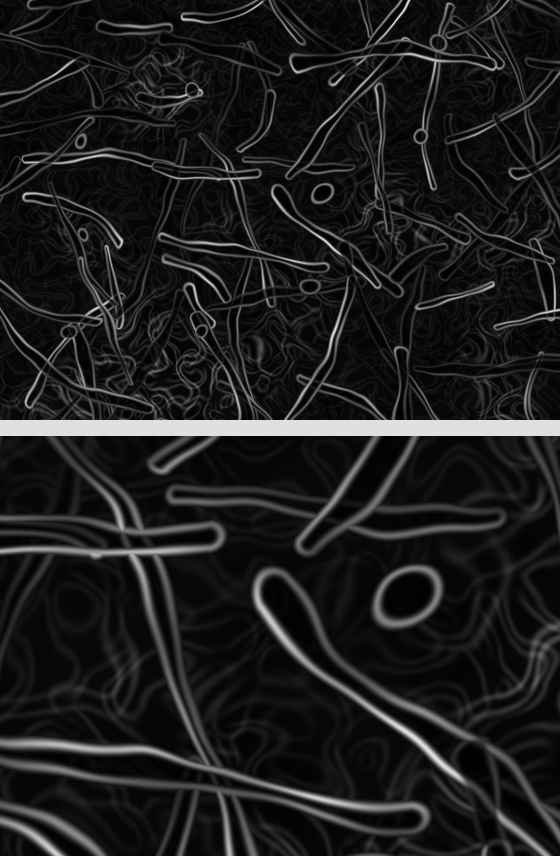
Top: the whole. Bottom: its middle third, enlarged.
Write a Shadertoy shader that draws this texture.

```glsl
// Glowing outlines of tangled fibres on black, like an edge-detected micrograph.
// Bent capsules are stacked and drawn as soft double lines; small rings and
// contour lines of gradient noise fill the gaps with faint curls.

const float LINE_WIDTH = 0.0034;
const int FIBRE_COUNT = 74;
const int RING_COUNT = 9;

float hash(vec2 p) {
    return fract(sin(dot(p, vec2(127.1, 311.7))) * 43758.5453);
}

vec2 gradientAt(vec2 cell) {
    float angle = 6.2832 * hash(cell);
    return vec2(cos(angle), sin(angle));
}

// Gradient noise, roughly -0.7 to 0.7
float noise(vec2 p) {
    vec2 i = floor(p), f = fract(p);
    vec2 u = f * f * f * (f * (f * 6.0 - 15.0) + 10.0);
    vec2 e = vec2(0.0, 1.0);
    float low = mix(dot(gradientAt(i), f),
                    dot(gradientAt(i + e.yx), f - e.yx), u.x);
    float high = mix(dot(gradientAt(i + e.xy), f - e.xy),
                     dot(gradientAt(i + e.yy), f - e.yy), u.x);
    return mix(low, high, u.y);
}

vec2 warp(vec2 p, float frequency, float amount) {
    vec2 q = p * frequency;
    return p + amount * vec2(noise(q + 17.3), noise(q + 71.9));
}

vec2 rotate(vec2 p, float angle) {
    float c = cos(angle), s = sin(angle);
    return vec2(c * p.x + s * p.y, c * p.y - s * p.x);
}

float softLine(float d, float width) {
    return exp(-d * d / (width * width));
}

// Evenly scattered point number i, reaching a little past the canvas
vec2 scatter(float i, float aspect, float margin) {
    vec2 u = fract(0.37 + i * vec2(0.7549, 0.5698));
    return mix(vec2(-margin), vec2(aspect, 1.0) + margin, u);
}

// Distance to a parabolic arc along x, from -halfLength to halfLength
float arcDistance(vec2 p, float halfLength, float bend) {
    float x = clamp(p.x, -halfLength, halfLength);
    float slope = 2.0 * bend * x;
    float across = (p.y - bend * x * x) * inversesqrt(1.0 + slope * slope);
    return length(vec2(p.x - x, across));
}

// Level lines of noise with constant width, brighter where it is steep
float contours(vec2 p, float frequency, float level, float width) {
    float e = 0.001;
    float n = noise(p * frequency);
    vec2 slope = vec2(noise((p + vec2(e, 0.0)) * frequency) - n,
                      noise((p + vec2(0.0, e)) * frequency) - n) / e;
    float steepness = length(slope);
    float d = (abs(n) - level) / max(steepness, 0.1 * frequency);
    return softLine(d, width) * smoothstep(0.1, 1.3, steepness / frequency);
}

// Stacks one fibre on the light below: dims its inside, adds its outline
float addFibre(float light, vec2 p, float id, float aspect, float fade) {
    vec2 q = p - scatter(id, aspect, 0.05);
    float angle = 0.35 + 3.6 * (hash(vec2(id, 1.0)) - 0.5);
    float halfLength = mix(0.06, 0.24, hash(vec2(id, 2.0)));
    float bend = (hash(vec2(id, 3.0)) - 0.5) * 0.45 / halfLength;
    float radius = mix(0.005, 0.013, hash(vec2(id, 4.0)));
    float strength = mix(0.22, 0.8, hash(vec2(id, 5.0)));

    q = rotate(q, angle);
    radius *= 1.0 + 0.35 * sin(q.x * 25.0 + id);
    float d = arcDistance(q, halfLength, bend) - radius;
    float side = sign(hash(vec2(id, 6.0)) - 0.5);
    float shading = 0.82 + 0.18 * side * clamp((q.y - bend * q.x * q.x) / radius, -1.0, 1.0);
    float inside = smoothstep(0.002, -0.004, d);
    float outline = strength * shading * fade * softLine(d, LINE_WIDTH);
    return max(light * (1.0 - 0.65 * inside), outline);
}

float addRing(float light, vec2 p, float id, float aspect) {
    vec2 q = p - scatter(id + 140.0, aspect, -0.1);
    float radius = mix(0.011, 0.021, hash(vec2(id, 8.0)));
    float d = length(q) - radius;
    float inside = smoothstep(0.002, -0.004, d);
    float outline = mix(0.35, 0.65, hash(vec2(id, 9.0))) * softLine(d, LINE_WIDTH);
    return max(light * (1.0 - 0.8 * inside), outline);
}

void mainImage(out vec4 fragColor, in vec2 fragCoord) {
    vec2 p = fragCoord / iResolution.y;
    float aspect = iResolution.x / iResolution.y;
    vec2 wavy = warp(warp(p, 5.0, 0.035), 17.0, 0.008);

    // Faint curls everywhere, stronger tangles in patches
    vec2 curled = warp(p, 13.0, 0.03);
    float patches = smoothstep(-0.1, 0.45, noise(p * 3.5 + 5.2));
    float light = 0.022 + 0.02 * noise(p * 9.0);
    light += mix(0.05, 0.17, patches) * contours(curled, 24.0, 0.14, LINE_WIDTH);
    light += mix(0.04, 0.3, patches) * contours(curled + 3.7, 13.0, 0.1, LINE_WIDTH);

    // Fibres, with brightness drifting along their length
    float fade = clamp(0.85 + 0.9 * noise(p * 11.0 + 40.0), 0.3, 1.15);
    for (int i = 0; i < FIBRE_COUNT; i++)
        light = addFibre(light, wavy, float(i), aspect, fade);
    for (int i = 0; i < RING_COUNT; i++)
        light = addRing(light, wavy, float(i), aspect);

    fragColor = vec4(vec3(clamp(light, 0.0, 1.0)), 1.0);
}
```
